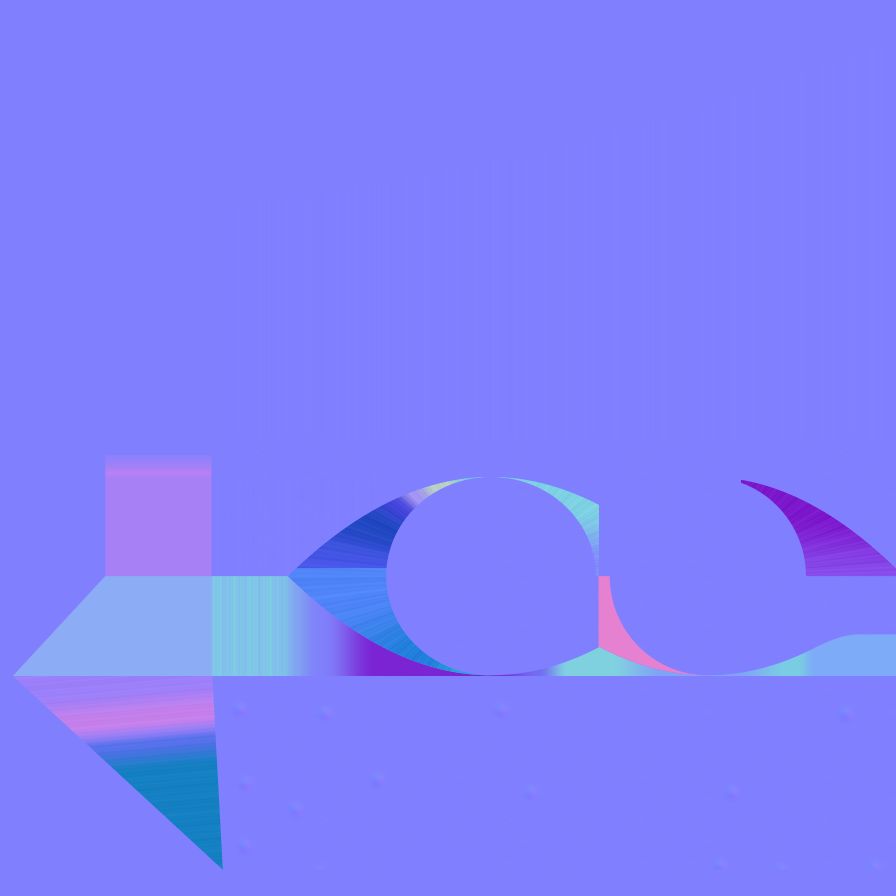
This texture map is drawn by a WebGL 2 fragment shader. Its source:

```glsl
#version 300 es
precision highp float;
// A tangent-space normal map: a flat violet-blue field with tinted bevel facets.
// Facets are cut from half planes, parabolic arches and ellipses, then coloured
// by ramps; layered sines add streaks and cellular noise adds small dimples.
uniform vec2 u_resolution;
out vec4 fragColor;

// Antialiased coverage: d is positive inside
float cover(float d) { return clamp(0.5 + d * u_resolution.y, 0.0, 1.0); }

float between(float v, float lo, float hi) { return cover(min(v - lo, hi - v)); }

float arch(float x, float halfWidth) {
  float t = x / halfWidth;
  return 0.1107 * (1.0 - t * t);
}

float outsideEllipse(vec2 q, float radiusX) {
  return (length(q / vec2(radiusX, 0.1107)) - 1.0) * 0.1107;
}

float streaks(float t) {
  return (sin(t) + sin(t * 2.37 + 1.0) + sin(t * 5.13 + 2.0)) / 3.0;
}

vec2 hash2(vec2 c) {
  return fract(sin(vec2(dot(c, vec2(127.1, 311.7)), dot(c, vec2(269.5, 183.3)))) * 437.58);
}

void blend(inout vec3 c, vec3 next, float a, float b, float t) {
  c = mix(c, next, smoothstep(a, b, t));
}

// Signed slope of sparse round dents, one candidate per cell
vec2 dimples(vec2 p) {
  vec2 cell = floor(p * 13.0), h = hash2(cell);
  vec2 d = fract(p * 13.0) - 0.25 - 0.5 * h;
  return d * exp(-dot(d, d) * 160.0) * step(0.6, fract(h.x * 7.0 + h.y * 3.0));
}

// Horizontal ramp of the long strip
vec3 stripColor(float x) {
  vec3 c = vec3(0.55, 0.68, 0.96);
  blend(c, vec3(0.50, 0.77, 0.91), 0.235, 0.238, x);
  c += step(0.237, x) * streaks(x * 330.0) * vec3(0.02, -0.05, 0.03);
  blend(c, vec3(0.50, 0.50, 0.98), 0.305, 0.36, x);
  blend(c, vec3(0.48, 0.14, 0.83), 0.36, 0.42, x);
  blend(c, vec3(0.45, 0.42, 0.95), 0.55, 0.60, x);
  blend(c, vec3(0.50, 0.82, 0.88), 0.60, 0.635, x);
  blend(c, vec3(0.50, 0.64, 0.96), 0.68, 0.74, x);
  blend(c, vec3(0.48, 0.80, 0.89), 0.82, 0.88, x);
  blend(c, vec3(0.49, 0.67, 0.97), 0.89, 0.91, x);
  return c;
}

// Ramp by angle around the left crescent: 0 at its tip, positive upward
vec3 crescentColor(float a, float y) {
  vec3 low = vec3(0.31, 0.52, 0.97);
  blend(low, vec3(0.13, 0.50, 0.86), 0.15, 0.75, -a);
  blend(low, vec3(0.15, 0.65, 0.82), 0.9, 1.3, -a);
  vec3 high = vec3(0.28, 0.34, 0.91);
  blend(high, vec3(0.13, 0.28, 0.76), 0.08, 0.38, a);
  blend(high, vec3(0.27, 0.27, 0.86), 0.45, 0.66, a);
  blend(high, vec3(0.63, 0.58, 0.95), 0.66, 0.80, a);
  blend(high, vec3(0.72, 0.82, 0.76), 0.82, 1.02, a);
  blend(high, vec3(0.45, 0.83, 0.85), 1.1, 1.35, a);
  return mix(low, high, cover(y - 0.009)) + 0.025 * streaks(a * 40.0);
}

void main() {
  vec2 p = gl_FragCoord.xy / u_resolution;
  vec2 q = p - vec2(0.548, 0.357), r = p - vec2(0.790, 0.357);

  // Flat field with faint columns, grain and dents
  vec3 col = vec3(0.502, 0.500, 1.0);
  float columns = smoothstep(0.22, 0.30, p.x) * between(p.y, 0.51, 0.76 + 0.2 * p.x * p.x);
  columns += between(p.y, 0.357, 0.468) * between(p.x, 0.236, 0.42);
  col.rg += 0.006 * columns * streaks(p.x * 240.0);
  float rough = between(p.y, 0.02, 0.51) * cover(p.x - 0.25);
  col.rg += 0.004 * rough * streaks(p.x * 90.0 + 6.0 * sin(p.y * 130.0));
  col.rg += 0.9 * dimples(p) * between(p.y, 0.03, 0.244) * cover(p.x - 0.255);

  // Square flap, fading at its upper edge
  vec3 flap = vec3(0.66, 0.50, 0.96);
  flap.r += 0.06 * smoothstep(0.006, 0.0, abs(p.y - 0.472));
  blend(flap, vec3(0.56, 0.50, 0.99), 0.474, 0.492, p.y);
  col = mix(col, flap, between(p.x, 0.1175, 0.236) * between(p.y, 0.357, 0.492));

  // Strip under both arches, with a slanted left end
  float rightArch = arch(r.x, 0.2266);
  float k = max(0.0156 - abs(rightArch - 0.065), 0.0);
  float drop = p.x < 0.668 ? max(arch(q.x, 0.2266), 0.0)
                           : max(rightArch, 0.065) + k * k / 0.0624;
  float strip = min(p.y - 0.2455, 0.357 - drop - p.y);
  strip = min(strip, (p.x - 0.0143 - 0.925 * (p.y - 0.2455)) * 0.73);
  col = mix(col, stripColor(p.x), cover(strip));

  // Left eye-shaped opening: left crescent and upper right sliver
  float ring = min(arch(q.x, 0.2266) - abs(q.y), outsideEllipse(q, 0.117));
  col = mix(col, crescentColor(atan(q.y, -q.x), q.y), cover(min(ring, -q.x)));
  vec3 sliver = vec3(0.50, 0.55, 0.98);
  blend(sliver, vec3(0.49, 0.82, 0.89), 0.01, 0.075, q.y);
  sliver += 0.025 * streaks(atan(q.y, q.x) * 45.0);
  col = mix(col, sliver, cover(min(min(ring, q.y), min(q.x, 0.1205 - q.x))));

  // Right opening: pink lower left wedge and purple upper right horn
  float outer = outsideEllipse(r, 0.1095);
  float wedge = min(min(outer, rightArch + r.y), min(-r.y, min(-r.x, p.x - 0.668)));
  col = mix(col, vec3(0.90, 0.50, 0.82), cover(wedge));
  float horn = min(min(outer, arch(r.x, 0.2187) - r.y), min(r.y, p.x - 0.827));
  vec3 hornColor = mix(vec3(0.53, 0.29, 0.92), vec3(0.49, 0.09, 0.80), smoothstep(0.0, 0.07, r.y));
  hornColor += 0.03 * streaks(atan(r.y, r.x) * 50.0);
  col = mix(col, hornColor, cover(horn));

  // Hanging triangle with slightly tilted bands
  float depth = 0.2455 - p.y;
  float tri = min(depth, min((p.x - 0.0143 - 1.084 * depth) * 0.68, 0.237 + 0.054 * depth - p.x));
  float t = depth + 0.09 * (p.x - 0.237);
  vec3 bands = vec3(0.61, 0.50, 0.98);
  blend(bands, vec3(0.77, 0.50, 0.92), 0.005, 0.038, t);
  blend(bands, vec3(0.60, 0.50, 0.97), 0.045, 0.058, t);
  blend(bands, vec3(0.34, 0.44, 0.92), 0.056, 0.068, t);
  blend(bands, vec3(0.08, 0.50, 0.76), 0.068, 0.10, t);
  bands += 0.015 * streaks(t * 300.0);
  col = mix(col, bands, cover(tri));

  fragColor = vec4(col, 1.0);
}
```
